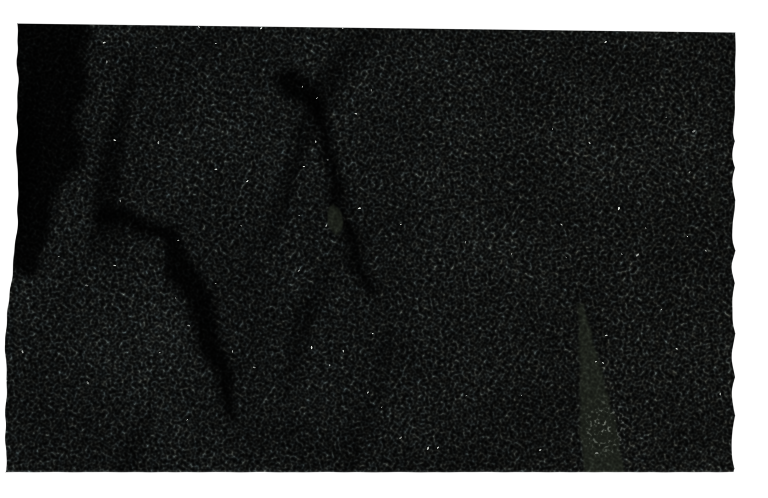
Write a Shadertoy shader that draws this texture.

```glsl
// A polished slab of black granite lying on white: fine log-normal mineral grain
// from rotated gradient noise, darkened by soft veins, with pale inclusions and
// sparse bright flakes. The outline is a set of half planes with chipped sides.
#define GRAIN_FREQ 175.0
#define GRAIN_CONTRAST 1.75
#define STONE_LEVEL 0.074
#define STONE_TINT vec3(0.93, 1.03, 1.0)
#define VEIN_LEVEL 0.2
#define VEIN_SOFTNESS 0.024
#define INCLUSION_COLOR vec3(0.15, 0.17, 0.135)
#define FLAKE_CELL 0.028
#define FLAKE_SHARE 0.045
#define CHIP_DEPTH 0.006

vec2 hash2(vec2 p) {
    vec3 q = fract(p.xyx * vec3(0.1031, 0.1030, 0.0973));
    q += dot(q, q.yzx + 33.33);
    return fract((q.xx + q.yz) * q.zy);
}

vec2 gradientAt(vec2 cell) {
    float angle = 6.2832 * hash2(cell).x;
    return vec2(cos(angle), sin(angle));
}

float gradientNoise(vec2 p) {
    vec2 i = floor(p), f = fract(p);
    vec2 u = f * f * f * (f * (f * 6.0 - 15.0) + 10.0);
    vec2 e = vec2(1.0, 0.0);
    float low = mix(dot(gradientAt(i), f), dot(gradientAt(i + e), f - e), u.x);
    float high = mix(dot(gradientAt(i + e.yx), f - e.yx), dot(gradientAt(i + 1.0), f - 1.0), u.x);
    return mix(low, high, u.y);
}

vec2 rotate(vec2 p, float a) {
    return mat2(cos(a), sin(a), -sin(a), cos(a)) * p;
}

// Signed distance to the slab outline, negative inside
float slabDistance(vec2 p) {
    float rough = CHIP_DEPTH * gradientNoise(p * 22.0 + 5.0);
    float scallop = CHIP_DEPTH * abs(sin(p.y * 38.0 + 2.0 * gradientNoise(p.yy * 6.0)));
    float left = mix(0.012, 0.035, smoothstep(0.33, 0.56, p.y)) + rough - p.x;
    float right = p.x - 1.476 + scallop * smoothstep(0.8, 0.7, p.y) + 0.5 * rough;
    float top = p.y - 0.953 + 0.0125 * p.x;
    float bottom = 0.052 + 0.2 * rough - p.y;
    return max(max(left, right), max(top, bottom));
}

// Dark veins: points hold position and radius, a negative radius ends a path
float veinMask(vec2 p) {
    const vec3 path[12] = vec3[12](
        vec3(0.21, 0.57, 0.008), vec3(0.33, 0.53, 0.014), vec3(0.37, 0.46, 0.027),
        vec3(0.42, 0.32, 0.02), vec3(0.47, 0.17, -0.003),
        vec3(0.58, 0.84, 0.014), vec3(0.64, 0.78, 0.011), vec3(0.68, 0.6, 0.005),
        vec3(0.74, 0.42, -0.003),
        vec3(0.09, 0.97, 0.085), vec3(0.085, 0.7, 0.066), vec3(0.05, 0.48, -0.025));
    p += 0.022 * vec2(gradientNoise(p * 14.0), gradientNoise(p * 14.0 + 31.0));
    float d = 1.0;
    for (int i = 0; i < 11; i++) {
        if (path[i].z < 0.0) continue;
        vec2 along = path[i + 1].xy - path[i].xy, q = p - path[i].xy;
        float t = clamp(dot(q, along) / dot(along, along), 0.0, 1.0);
        d = min(d, length(q - along * t) - mix(path[i].z, abs(path[i + 1].z), t));
    }
    return smoothstep(VEIN_SOFTNESS, -0.4 * VEIN_SOFTNESS, d);
}

// Olive inclusions: a long wedge at the lower right and two small lenses
float inclusionMask(vec2 p) {
    float drop = 0.388 - p.y;
    float wobble = 0.005 * gradientNoise(p * 35.0);
    float wedge = abs(p.x - 1.167 - 0.14 * drop) - 0.13 * min(drop, 0.26) - 0.004 + wobble;
    wedge = max(wedge, -drop);
    float lens = length(rotate(p - vec2(0.673, 0.558), -0.15) * vec2(1.9, 1.0)) - 0.028 + wobble;
    float faint = length((p - vec2(1.436, 0.595)) * vec2(1.6, 1.0)) - 0.02 + wobble;
    return max(smoothstep(0.006, -0.004, min(wedge, lens)), 0.3 * smoothstep(0.006, -0.006, faint));
}

// Rare elongated flakes, one candidate per cell
float flakes(vec2 p, float pixel) {
    vec2 cell = floor(p / FLAKE_CELL);
    vec2 place = hash2(cell + 7.0), kind = hash2(cell + 71.0);
    vec2 q = p - (cell + 0.2 + 0.6 * place) * FLAKE_CELL;
    q = rotate(q, 6.2832 * place.x) * vec2(0.75, 1.3);
    float radius = mix(0.0012, 0.0027, kind.y * kind.y);
    float dotMask = smoothstep(radius + 0.5 * pixel, radius - 0.5 * pixel, length(q));
    return dotMask * step(kind.x, FLAKE_SHARE) * mix(0.4, 0.95, place.y);
}

void mainImage(out vec4 fragColor, in vec2 fragCoord) {
    vec2 p = fragCoord / iResolution.y;
    float pixel = 1.0 / iResolution.y;

    // Grain in two rotated layers, with broad clouds and steep faint streaks
    vec2 g = p * GRAIN_FREQ;
    float grain = gradientNoise(rotate(g, 0.6)) + 0.75 * gradientNoise(rotate(g * 0.63, 1.9) + 40.0);
    float cloud = gradientNoise(p * 5.0 + 3.0) + 0.6 * gradientNoise(p * 13.0);
    float streak = gradientNoise(rotate(p, 0.25) * vec2(11.0, 2.5) + 17.0);
    float shade = 0.35 * cloud - 0.9 * smoothstep(0.2, 0.55, streak) * smoothstep(1.0, 0.6, p.x);
    float level = STONE_LEVEL * exp(GRAIN_CONTRAST * grain + shade);
    level *= mix(1.0, VEIN_LEVEL, veinMask(p));

    // Mineral colour drifts between cool green and warm grey
    float warmth = gradientNoise(g * 0.4 + 90.0) + 0.25 * smoothstep(0.5, 1.4, p.x);
    vec3 color = level * (STONE_TINT + 0.1 * warmth * vec3(1.0, 0.0, -1.0));
    vec3 olive = INCLUSION_COLOR * (0.9 + 0.3 * grain);
    color = mix(color, olive, 0.75 * inclusionMask(p));

    // Pale crystals around the foot of the wedge, then the scattered flakes
    float crystals = smoothstep(0.06, 0.01, length((p - vec2(1.215, 0.14)) * vec2(1.0, 0.8)));
    color += 0.2 * crystals * smoothstep(0.1, 0.6, grain);
    color = mix(color, vec3(0.95, 0.97, 0.94), flakes(p, pixel));

    // Thin worn rim, then the white ground
    float d = slabDistance(p);
    color += 0.12 * smoothstep(-0.005, 0.0, d) * smoothstep(0.07, 0.05, p.y);
    color = mix(color, vec3(1.0), smoothstep(-0.75 * pixel, 0.75 * pixel, d));
    fragColor = vec4(color, 1.0);
}
```
